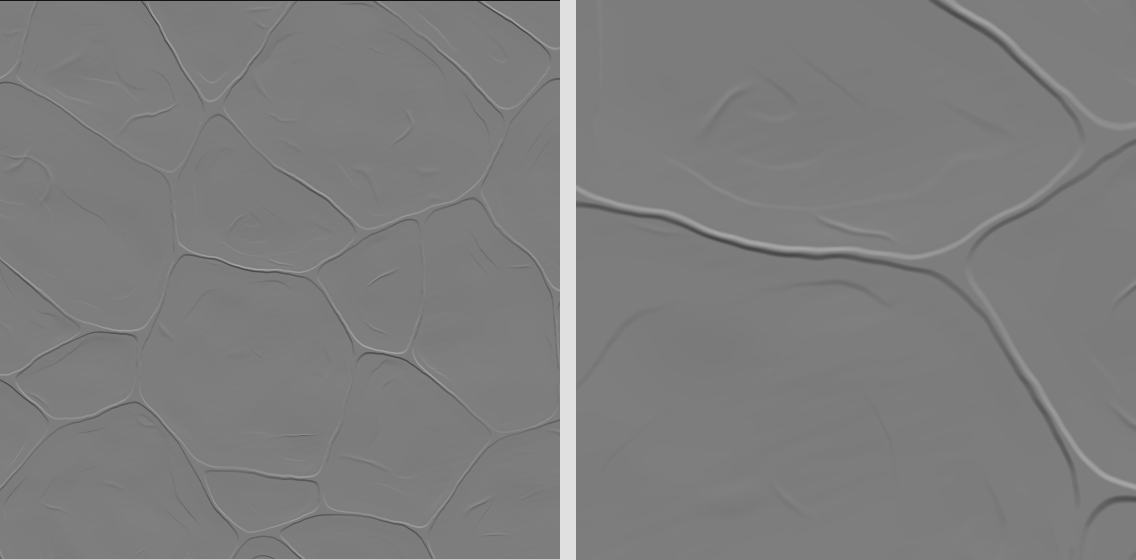
Left, the full canvas; right, a detail of the centre.
This texture map is drawn by a WebGL 2 fragment shader. Its source:

```glsl
#version 300 es
precision highp float;
// Grey relief of large irregular flagstones with thin joints, ledges and cracks.

#define GRID 3.6          // stones across the canvas
#define JITTER 0.95       // scatter of the stone centres
#define SIZE_SPREAD 0.5   // difference between large and small stones
#define ROUNDING 105.0    // higher gives sharper stone corners
#define JOINT 0.0042      // width of a stone's edge slope
#define LEDGE 0.42        // height of the ledges inside stones
#define CRACK 0.42        // depth of the short cracks
#define GRAIN 0.07        // height of the chisel grain
#define CONTRAST 0.42     // strength of the relief shading
#define BASE_GREY 0.49
#define STEP 0.0007       // half distance between slope samples

uniform vec2 u_resolution;
out vec4 fragColor;

vec2 hash22(vec2 p) {
    vec3 q = fract(p.xyx * vec3(0.1031, 0.1030, 0.0973));
    q += dot(q, q.yzx + 33.33);
    return fract((q.xx + q.yz) * q.zy);
}

float cornerSlope(vec2 corner, vec2 offset) {
    return dot(hash22(corner + 57.0) * 2.0 - 1.0, offset);
}

// Gradient noise, roughly -0.6 to 0.6
float noise(vec2 p) {
    vec2 i = floor(p), f = p - i;
    vec2 u = f * f * f * (f * (f * 6.0 - 15.0) + 10.0);
    vec2 x = vec2(1.0, 0.0), y = vec2(0.0, 1.0);
    float low = mix(cornerSlope(i, f), cornerSlope(i + x, f - x), u.x);
    float high = mix(cornerSlope(i + y, f - y), cornerSlope(i + 1.0, f - 1.0), u.x);
    return mix(low, high, u.y);
}

vec2 noise2(vec2 p) {
    return vec2(noise(p), noise(p + 41.7));
}

vec2 stoneCentre(vec2 cell) {
    return cell + 0.5 + JITTER * (hash22(cell + 13.0) - 0.5);
}

// Squared distance minus a random weight, so stones differ in size
float stonePower(vec2 p, vec2 cell) {
    vec2 d = p - stoneCentre(cell);
    return dot(d, d) - SIZE_SPREAD * (hash22(cell + 91.0).x - 0.5);
}

// x: rounded distance to the joint, yz: cell of the stone
vec3 stones(vec2 p) {
    p *= GRID;
    vec2 home = floor(p), stone = home;
    float nearest = 1e5;
    for (int k = 0; k < 25; k++) {
        vec2 cell = home + vec2(k % 5, k / 5) - 2.0;
        float power = stonePower(p, cell);
        if (power < nearest) { nearest = power; stone = cell; }
    }
    vec2 centre = stoneCentre(stone);
    float sum = 1e-9;
    for (int k = 0; k < 25; k++) {
        vec2 cell = home + vec2(k % 5, k / 5) - 2.0;
        if (cell == stone) continue;
        float gap = 2.0 * max(length(stoneCentre(cell) - centre), 0.05);
        float border = (stonePower(p, cell) - nearest) / gap;
        sum += exp(-ROUNDING * border / GRID);
    }
    return vec3(-log(sum) / ROUNDING, stone);
}

float height(vec2 p) {
    vec2 bent = p + 0.03 * noise2(p * 6.0) + 0.006 * noise2(p * 22.0) + 0.0012 * noise2(p * 75.0);
    vec3 s = stones(bent);
    float edge = s.x;
    vec2 q = p + hash22(s.yz + 5.0) * 19.0;
    vec2 wavy = q + 0.035 * noise2(q * 10.0) + 0.005 * noise2(q * 42.0);
    float inside = smoothstep(0.005, 0.02, edge);

    // Stone body with a thin worn edge and a soft shoulder
    float wear = clamp(0.62 + 1.1 * noise(p * 6.0 + 3.0), 0.2, 1.1);
    float h = wear * smoothstep(0.0002, JOINT, edge) + 0.22 * smoothstep(0.0, 0.03, edge);

    // Broken ledges that follow the outline, fainter towards the middle
    float ring = edge + 0.075 * noise(wavy * 7.0);
    for (float k = 0.0; k < 4.0; k++) {
        float level = 0.018 + 0.026 * k;
        float present = smoothstep(0.02, 0.45, noise(q * 8.0 + 17.0 * k));
        h += inside * LEDGE * present * smoothstep(level, level + 0.004, ring) / (1.0 + 0.3 * k);
    }

    // Short jagged cracks along noise contours
    for (float k = 0.0; k < 2.0; k++) {
        float path = 0.12 * noise(wavy * vec2(4.0, 7.0) + 15.0 + 31.0 * k);
        float present = smoothstep(0.12, 0.42, noise(q * 9.0 + 33.0 + 23.0 * k));
        h -= inside * CRACK * present * exp(-pow(path / 0.0018, 2.0));
    }

    // Patches of fine slanted grain
    vec2 slant = vec2(q.x + 0.3 * q.y, q.y - 0.3 * q.x);
    float patches = smoothstep(-0.2, 0.4, noise(q * 7.0));
    return h + inside * GRAIN * patches * noise(slant * vec2(26.0, 100.0));
}

void main() {
    vec2 p = gl_FragCoord.xy / u_resolution;
    vec2 light = STEP * vec2(0.12, 1.0);
    float slope = height(p + light) - height(p - light);
    float shade = BASE_GREY + CONTRAST * slope * (slope < 0.0 ? 1.15 : 0.85);

    // Dark upper and pale lower rim of the slab
    shade = mix(shade, 0.08, smoothstep(0.9975, 0.9988, p.y));
    shade = mix(shade, 0.80, 1.0 - smoothstep(0.0012, 0.0025, p.y));
    fragColor = vec4(vec3(clamp(shade, 0.0, 1.0)), 1.0);
}
```
